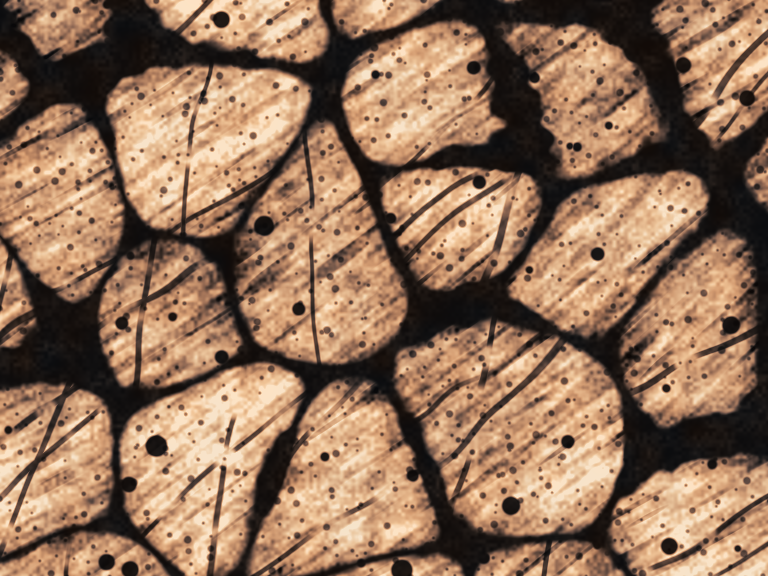
This texture is drawn by a WebGL 1 fragment shader. Its source:

```glsl
precision highp float;
// Polished grainy metal section: tan angular grains, dark ragged boundaries, scratches and pits.
uniform vec2 u_resolution;

const float GRAINS = 3.3;         // grains per canvas height
const float JITTER = 0.86;        // irregularity of the grain centres
const float ROUNDING = 15.0;      // lower values round the grain corners more
const float THIN_EDGE = 0.014;    // boundary half widths, in grain units
const float WIDE_EDGE = 0.105;
const float SCRATCH_ANGLE = 0.62; // main polishing direction, radians
const float BASE_TONE = 0.72;
const vec3 BLACK = vec3(0.04, 0.03, 0.03);
const vec3 SOOT  = vec3(0.12, 0.10, 0.09);
const vec3 UMBER = vec3(0.37, 0.28, 0.24);
const vec3 BROWN = vec3(0.62, 0.44, 0.34);
const vec3 TAN   = vec3(0.82, 0.61, 0.45);
const vec3 SAND  = vec3(0.93, 0.77, 0.60);
const vec3 CREAM = vec3(0.98, 0.89, 0.78);

float hash(vec2 p) {
  vec3 q = fract(vec3(p.xyx) * 0.1031);
  q += dot(q, q.yzx + 33.33);
  return fract((q.x + q.y) * q.z);
}

vec2 hash2(vec2 p) { return vec2(hash(p + 17.3), hash(p + 71.9)); }

float noise(vec2 p) {
  vec2 i = floor(p), f = fract(p);
  f = f * f * (3.0 - 2.0 * f);
  return mix(mix(hash(i), hash(i + vec2(1, 0)), f.x),
             mix(hash(i + vec2(0, 1)), hash(i + vec2(1, 1)), f.x), f.y);
}

vec2 rotate(vec2 p, float a) {
  float c = cos(a), s = sin(a);
  return vec2(c * p.x + s * p.y, c * p.y - s * p.x);
}

// Rounded distance to the grain boundary; also gives the cell and the offset from its centre.
float grainEdge(vec2 p, out vec2 cell, out vec2 offset) {
  vec2 base = floor(p);
  float nearest = 9.0;
  for (int y = -1; y <= 1; y++)
  for (int x = -1; x <= 1; x++) {
    vec2 c = base + vec2(x, y);
    vec2 r = c + 0.5 + JITTER * (hash2(c) - 0.5) - p;
    if (dot(r, r) < nearest) { nearest = dot(r, r); cell = c; offset = -r; }
  }
  float sum = 0.0;
  for (int y = -2; y <= 2; y++)
  for (int x = -2; x <= 2; x++) {
    vec2 c = cell + vec2(x, y);
    vec2 r = c + 0.5 + JITTER * (hash2(c) - 0.5) - p;
    vec2 across = r + offset;
    if (dot(across, across) > 0.0001)
      sum += exp(-ROUNDING * dot(0.5 * (r - offset), normalize(across)));
  }
  return -log(sum) / ROUNDING;
}

// Scattered round dots, radii relative to their own lattice.
float dots(vec2 p, float share, float small, float large, float blur) {
  vec2 base = floor(p);
  float mask = 0.0;
  for (int y = -1; y <= 1; y++)
  for (int x = -1; x <= 1; x++) {
    vec2 c = base + vec2(x, y);
    float radius = mix(small, large, pow(hash(c + 5.7), 2.0));
    float d = length(c + hash2(c) - p) - radius;
    mask = max(mask, step(hash(c + 39.1), share) * (1.0 - smoothstep(-blur, blur, d)));
  }
  return mask;
}

// Straight cracks crossing a grain: one along the scratches, one steep.
float cracks(vec2 offset, vec2 cell) {
  float mask = 0.0;
  for (int i = 0; i < 3; i++) {
    vec2 id = cell + 13.7 * float(i + 1);
    float angle = (i == 1 ? 1.4 : SCRATCH_ANGLE) + 0.5 * (hash(id) - 0.5);
    vec2 q = rotate(offset, angle);
    float d = abs(q.y - 0.6 * (hash(id + 3.1) - 0.5));
    float width = mix(0.004, 0.015, hash(id + 8.3));
    float broken = smoothstep(0.15, 0.5, noise(vec2(q.x * 7.0, hash(id) * 90.0)));
    mask = max(mask, step(hash(id + 6.1), 0.6) * broken * (1.0 - smoothstep(width, width + 0.013, d)));
  }
  return mask;
}

vec3 palette(float t) {
  vec3 c = mix(BLACK, SOOT, clamp(t / 0.10, 0.0, 1.0));
  c = mix(c, UMBER, clamp((t - 0.10) / 0.17, 0.0, 1.0));
  c = mix(c, BROWN, clamp((t - 0.27) / 0.15, 0.0, 1.0));
  c = mix(c, TAN, clamp((t - 0.42) / 0.18, 0.0, 1.0));
  c = mix(c, SAND, clamp((t - 0.60) / 0.20, 0.0, 1.0));
  return mix(c, CREAM, clamp((t - 0.80) / 0.15, 0.0, 1.0));
}

void main() {
  vec2 p = gl_FragCoord.xy / u_resolution.y + 3.0;
  vec2 warp = vec2(noise(p * 9.0), noise(p * 9.0 + 40.0)) - 0.5;
  vec2 cell, offset;
  float edge = grainEdge(rotate(p, 0.3) * GRAINS + 0.09 * warp, cell, offset);
  offset = rotate(offset, -0.3);

  // Boundaries swell from hairlines into ragged dark pockets
  float swell = smoothstep(0.38, 0.85, noise(p * 5.0 + 20.0));
  float ragged = (noise(p * 42.0) - 0.5) * mix(0.02, 0.07, swell);
  float inside = edge - mix(THIN_EDGE, WIDE_EDGE, swell) + ragged;

  // Grain tone: broad light, directional scratches and fine mottle
  vec2 q = rotate(p, SCRATCH_ANGLE + 0.3 * (hash(cell + 2.2) - 0.5));
  float streak = noise(q * vec2(14.0, 115.0));
  float scratch = smoothstep(0.70, 0.92, noise(q * vec2(9.0, 75.0) + 50.0));
  float fine = noise(p * 150.0);
  float tone = BASE_TONE + 0.16 * (hash(cell) - 0.5) + 0.34 * (noise(p * 6.0) - 0.5);
  tone += 0.36 * (streak - 0.5) + 0.30 * (fine - 0.5) + 0.30 * (noise(q * vec2(35.0, 65.0)) - 0.5);
  tone -= 0.28 * scratch + 0.20 * (1.0 - smoothstep(0.0, 0.17, inside));

  // Cracks, specks and pits
  tone *= 1.0 - 0.72 * cracks(offset, cell);
  tone *= 1.0 - 0.62 * dots(rotate(p, 0.5) * 44.0, 0.42, 0.10, 0.30, 0.10);
  tone *= 1.0 - 0.90 * dots(p * 9.0, 0.45, 0.055, 0.17, 0.025);
  float gap = 0.02 + 0.12 * noise(p * 38.0 + 9.0) * fine;
  tone = mix(gap, tone, smoothstep(-0.015, 0.03, inside));

  // Slight warm and cool drift
  vec3 drift = vec3(0.03, -0.005, -0.03) * (noise(p * 24.0 + 70.0) - 0.5);
  gl_FragColor = vec4(palette(clamp(tone, 0.0, 1.0)) + drift, 1.0);
}
```
